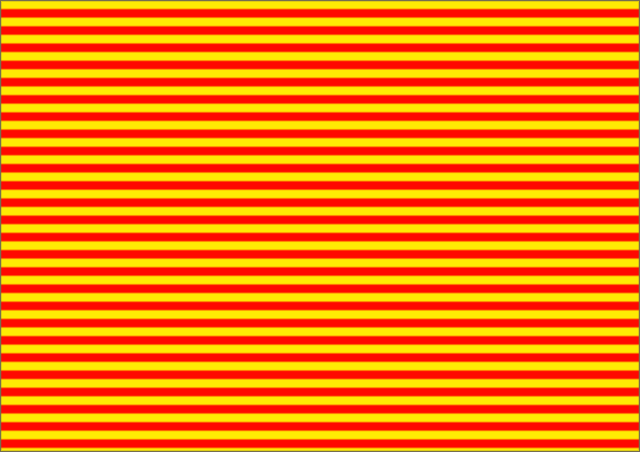
Reproduce this pattern procedurally as a Shadertoy shader.

```glsl
// Horizontal red stripes with soft edges on yellow, inside a thin grey frame.
#define STRIPES_PER_HEIGHT 26.26
#define FIRST_STRIPE 0.774      // centre of the top stripe, in periods from the top
#define STRIPE_HALF_WIDTH 0.248 // in periods
#define EDGE_SOFTNESS 0.08      // in periods
#define FRAME_WIDTH 0.00276     // in canvas heights
#define RED vec3(1.0, 0.03, 0.0)
#define YELLOW vec3(1.0, 0.92, 0.01)
#define FRAME_GREY vec3(0.46, 0.43, 0.31)

// Coverage of the nearest red stripe at a height measured down from the top.
float stripeMask(float depth, float pixel) {
    float phase = depth * STRIPES_PER_HEIGHT - FIRST_STRIPE;
    float fromCentre = abs(fract(phase + 0.5) - 0.5);
    float soft = max(EDGE_SOFTNESS, 0.75 * pixel * STRIPES_PER_HEIGHT);
    return 1.0 - smoothstep(-soft, soft, fromCentre - STRIPE_HALF_WIDTH);
}

// Coverage of the frame along the canvas border.
float frameMask(vec2 p, vec2 size, float pixel) {
    vec2 toBorder = min(p, size - p);
    float inset = min(toBorder.x, toBorder.y);
    return clamp((FRAME_WIDTH - inset) / pixel + 0.5, 0.0, 1.0);
}

void mainImage(out vec4 fragColor, in vec2 fragCoord) {
    // Canvas height is one unit
    float pixel = 1.0 / iResolution.y;
    vec2 p = fragCoord * pixel;
    vec2 size = iResolution.xy * pixel;

    vec3 color = mix(YELLOW, RED, stripeMask(1.0 - p.y, pixel));
    color = mix(color, FRAME_GREY, frameMask(p, size, pixel));
    fragColor = vec4(color, 1.0);
}
```
